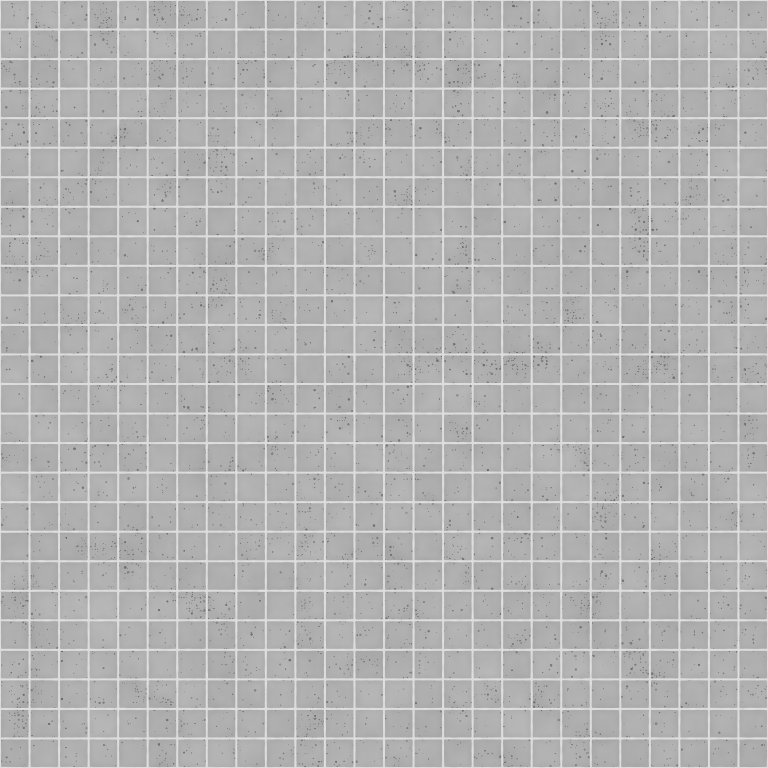
A Shadertoy shader for this texture:

```glsl
const float TILES = 26.0;
const float GROUT_HALF = 0.034;   // in tile widths
const float CORNER = 0.035;
const vec3 TILE_COLOR = vec3(0.692);
const vec3 GROUT_COLOR = vec3(0.865);
const vec3 SPECK_COLOR = vec3(0.36);

vec2 hash22(vec2 p, float seed) {
    vec3 q = fract((p.xyx + seed * 17.31) * vec3(0.1031, 0.1030, 0.0973));
    q += dot(q, q.yzx + 33.33);
    return fract((q.xx + q.yz) * q.zy);
}

// Gradient at a lattice corner, dotted with the offset from it
float corner(vec2 cell, vec2 offset, float period, float seed) {
    float angle = 6.28319 * hash22(mod(cell, period), seed).x;
    return dot(vec2(cos(angle), sin(angle)), offset);
}

// Gradient noise that wraps after one canvas
float noise(vec2 uv, float period, float seed) {
    vec2 p = uv * period;
    vec2 i = floor(p), f = p - i;
    vec2 u = f * f * f * (f * (f * 6.0 - 15.0) + 10.0);
    vec2 e = vec2(1.0, 0.0);
    float low = mix(corner(i, f, period, seed),
                    corner(i + e.xy, f - e.xy, period, seed), u.x);
    float high = mix(corner(i + e.yx, f - e.yx, period, seed),
                     corner(i + e.xx, f - e.xx, period, seed), u.x);
    return mix(low, high, u.y);
}

float fbm(vec2 uv, float period, float seed) {
    float sum = 0.0, amp = 1.0;
    for (int i = 0; i < 3; i++) {
        sum += amp * noise(uv, period, seed + float(i));
        period *= 2.0;
        amp *= 0.5;
    }
    return sum;
}

float roundedBox(vec2 p, float halfSize, float radius) {
    vec2 q = abs(p) - halfSize + radius;
    return length(max(q, 0.0)) + min(max(q.x, q.y), 0.0) - radius;
}

// One jittered dot per cell, kept with the given probability
float specks(vec2 uv, float cells, float chance, float pixel, float seed) {
    vec2 p = uv * cells;
    vec2 cell = mod(floor(p), cells);
    vec2 place = hash22(cell, seed);
    vec2 kind = hash22(cell, seed + 5.0);
    float radius = mix(0.14, 0.32, kind.y * kind.y);
    vec2 center = mix(vec2(0.32), vec2(0.68), place);
    float aa = pixel * cells;
    float dist = length(fract(p) - center) - radius;
    float dot_ = 1.0 - smoothstep(-0.5 * aa, 0.5 * aa, dist);
    return dot_ * step(kind.x, chance) * mix(0.45, 1.0, place.x);
}

void mainImage(out vec4 fragColor, in vec2 fragCoord) {
    vec2 uv = fragCoord / iResolution.xy;
    float pixel = 1.0 / min(iResolution.x, iResolution.y);
    vec2 tile = mod(floor(uv * TILES), TILES);
    vec2 tileRandom = hash22(tile, 3.0);

    // Tile outline with slightly uneven edges
    float dist = roundedBox(fract(uv * TILES) - 0.5, 0.5 - GROUT_HALF, CORNER);
    dist += 0.012 * noise(uv, TILES * 4.0, 11.0);
    float grout = clamp(dist / (pixel * TILES) + 0.5, 0.0, 1.0);

    // Cloudy surface, tone per tile and darker rims
    vec3 color = TILE_COLOR;
    color += 0.028 * fbm(uv, 13.0, 21.0) + 0.012 * fbm(uv, 52.0, 31.0);
    color += 0.018 * (tileRandom.x - 0.5);
    color -= 0.018 * smoothstep(-0.22, 0.0, dist);

    // Dark specks gathered in patches
    float patches = smoothstep(0.08, 0.75, fbm(uv, 16.0, 41.0));
    float chance = 0.025 + 0.025 * tileRandom.y + 0.32 * patches;
    color -= 0.022 * patches;
    for (int i = 0; i < 2; i++) {
        float cells = TILES * (7.0 + 4.0 * float(i));
        float speck = specks(uv, cells, chance, pixel, 51.0 + float(i) * 9.0);
        color = mix(color, SPECK_COLOR, 0.75 * speck);
    }

    // Grout with faint unevenness
    vec3 groutColor = GROUT_COLOR + 0.03 * noise(uv, TILES * 3.0, 71.0);
    fragColor = vec4(mix(color, groutColor, grout), 1.0);
}
```
